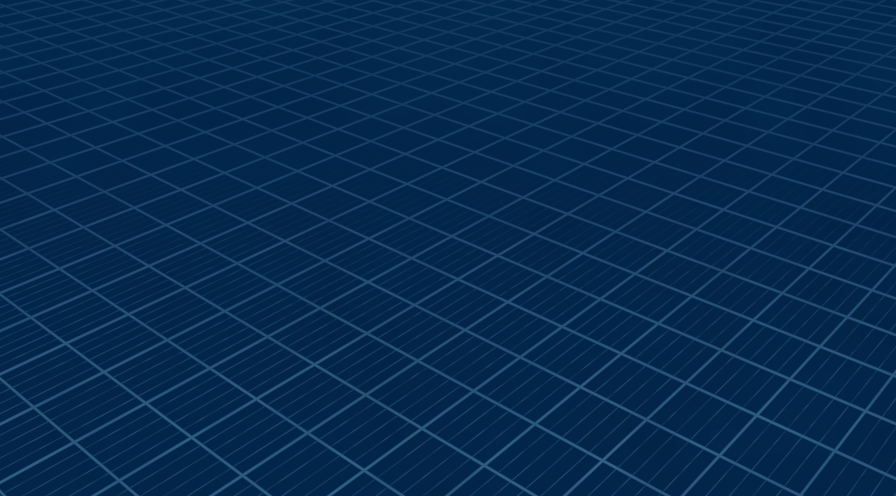
This background is drawn by a WebGL 2 fragment shader. Its source:

```glsl
#version 300 es
precision highp float;

uniform vec2 u_resolution;
out vec4 fragColor;

const vec3 NAVY = vec3(0.008, 0.147, 0.287);
const vec3 FAR_LINE = vec3(0.09, 0.235, 0.385);
const vec3 NEAR_LINE = vec3(0.20, 0.385, 0.52);

// Plane geometry, in units of canvas height
const vec2 ANCHOR = vec2(0.8357, 0.385);
const float HORIZON = 1.563;
const float LEFT_VANISH = -1.549;
const float RIGHT_VANISH = 2.817;
const vec2 CELL_STEP = vec2(-0.041, 0.0462);
const float SUBDIVISIONS = 5.0;

float hash(vec2 p) {
    p = fract(p * vec2(0.1031, 0.1137));
    p += dot(p, p.yx + 33.33);
    return fract((p.x + p.y) * p.x * 17.0);
}

float valueNoise(vec2 p) {
    vec2 cell = floor(p);
    vec2 f = fract(p);
    f = f * f * (3.0 - 2.0 * f);
    float low = mix(hash(cell), hash(cell + vec2(1.0, 0.0)), f.x);
    float high = mix(hash(cell + vec2(0.0, 1.0)), hash(cell + 1.0), f.x);
    return mix(low, high, f.y);
}

// Invert the two-point perspective: canvas position to grid coordinates
vec2 projectToGrid(vec2 p) {
    float depth = (HORIZON - ANCHOR.y) / (HORIZON - p.y);
    float right = (p.x * depth - ANCHOR.x - (depth - 1.0) * LEFT_VANISH)
                / (RIGHT_VANISH - LEFT_VANISH);
    return vec2(depth - 1.0 - right, right) / CELL_STEP;
}

// Canvas distance to the nearest integer value of a coordinate
float lineDistance(float coord, float slope) {
    return abs(fract(coord + 0.5) - 0.5) / max(slope, 0.0001);
}

float stroke(float dist, float halfWidth, float blur) {
    return 1.0 - smoothstep(halfWidth - blur, halfWidth + blur, dist);
}

void main() {
    vec2 p = gl_FragCoord.xy / u_resolution.y;
    float pixel = 1.0 / u_resolution.y;
    vec2 grid = projectToGrid(p);
    vec2 slope = vec2(length(vec2(dFdx(grid.x), dFdy(grid.x))),
                      length(vec2(dFdx(grid.y), dFdy(grid.y)))) / pixel;
    float nearness = 1.0 - smoothstep(0.0, 1.0, p.y);
    float blur = max(0.0018, 0.7 * pixel);

    // Main grid, with slight wear along the lines
    float halfWidth = mix(0.0018, 0.0029, nearness);
    float rising = stroke(lineDistance(grid.x, slope.x), halfWidth, blur);
    float falling = stroke(lineDistance(grid.y, slope.y), halfWidth, blur);
    float wear = mix(0.78, 1.0, valueNoise(grid * 1.7 + 60.0));
    float mainLines = max(rising, falling) * wear;

    // Fine rising lines, broken into faint dashes and lost in the distance
    float fineCoord = grid.x * SUBDIVISIONS;
    float fine = stroke(lineDistance(fineCoord, slope.x * SUBDIVISIONS), 0.0010, blur);
    float row = floor(fineCoord + 0.5);
    float dashes = valueNoise(vec2(grid.y * 7.0 + 300.0, row * 3.0 + 400.0));
    float clarity = smoothstep(0.12, 0.8, nearness);
    float fineLines = fine * clarity * mix(0.25, 0.75, dashes);

    // Background shading and final blend
    float mottling = valueNoise(p * 9.0 + 20.0) - 0.5;
    vec3 color = NAVY + vec3(0.004, 0.012, 0.018) * (mottling + smoothstep(0.6, 1.0, p.y));
    vec3 lineColor = mix(FAR_LINE, NEAR_LINE, nearness);
    color = mix(color, lineColor, max(mainLines, fineLines));
    fragColor = vec4(color, 1.0);
}
```
